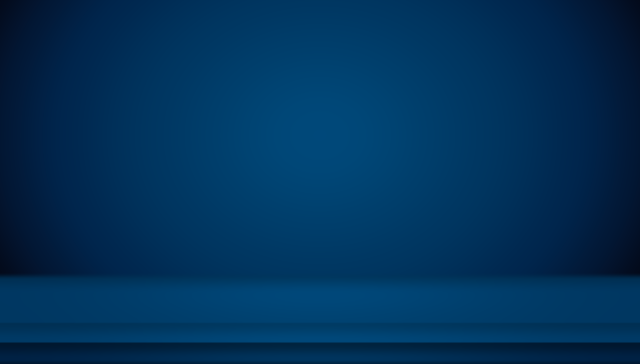
This background is drawn by a WebGL 1 fragment shader. Its source:

```glsl
precision highp float;

uniform vec2 u_resolution;

// Radial falloff of the wall light, from the glow centre to the corners
vec3 wallColor(vec2 uv) {
  float d = length((uv - vec2(0.5, 0.628)) * vec2(2.0, 1.38));
  vec3 c = mix(vec3(0.0, 0.29, 0.485), vec3(0.0, 0.255, 0.435), smoothstep(0.0, 0.34, d));
  c = mix(c, vec3(0.0, 0.205, 0.37), smoothstep(0.22, 0.62, d));
  c = mix(c, vec3(0.0, 0.142, 0.295), smoothstep(0.52, 0.88, d));
  c = mix(c, vec3(0.01, 0.085, 0.195), smoothstep(0.8, 1.04, d));
  c = mix(c, vec3(0.012, 0.035, 0.095), smoothstep(0.98, 1.16, d));
  // Faint rings around the centre
  float rings = smoothstep(0.14, 0.1, d) + smoothstep(0.085, 0.06, d);
  return c - vec3(0.0, 0.003, 0.004) * rings;
}

// Lit top of the shelf, with a wide soft highlight
vec3 shelfColor(vec2 uv, float side) {
  vec3 c = mix(vec3(0.0, 0.255, 0.435), vec3(0.0, 0.215, 0.38), side);
  vec2 q = (uv - vec2(0.5, 0.188)) / vec2(0.3, 0.055);
  c += vec3(0.0, 0.025, 0.04) * exp(-dot(q, q));
  return c * mix(1.0, 0.8, smoothstep(0.195, 0.25, uv.y));
}

// Front face, brightening towards its lower lip
vec3 frontColor(vec2 uv, float side) {
  vec3 lip = mix(vec3(0.0, 0.28, 0.475), vec3(0.0, 0.225, 0.395), side);
  return lip * mix(1.0, 0.82, smoothstep(0.066, 0.112, uv.y));
}

// Shadowed base below the lip
vec3 baseColor(vec2 uv, float side) {
  vec3 c = mix(vec3(0.0, 0.205, 0.365), vec3(0.0, 0.13, 0.265), side);
  c *= mix(1.0, 0.68, smoothstep(0.015, 0.056, uv.y));
  return c * mix(0.72, 1.0, smoothstep(0.0, 0.012, uv.y));
}

void main() {
  vec2 uv = gl_FragCoord.xy / u_resolution;
  float side = smoothstep(0.0, 1.0, abs(uv.x - 0.5) * 2.0);
  float edge = max(0.003, 0.6 / u_resolution.y);

  // Stack the bands from the bottom up
  vec3 color = baseColor(uv, side);
  color = mix(color, frontColor(uv, side), smoothstep(-edge, edge, uv.y - 0.059));
  color = mix(color, shelfColor(uv, side), smoothstep(-edge, edge, uv.y - 0.113));
  color = mix(color, wallColor(uv), smoothstep(0.232, 0.252, uv.y));

  gl_FragColor = vec4(color, 1.0);
}
```
